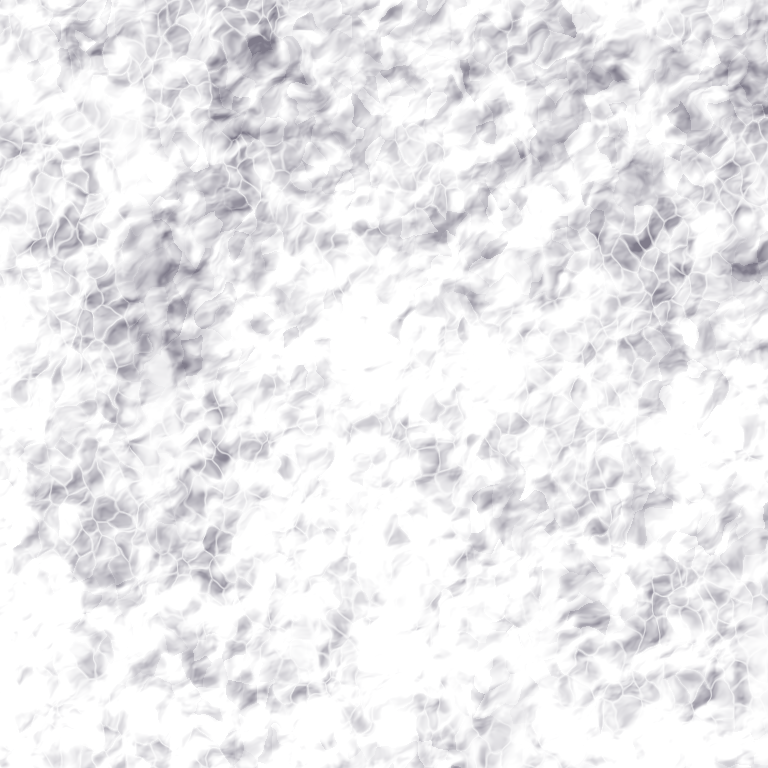
Reproduce this texture procedurally as a Shadertoy shader.

```glsl
#define PATCH_SCALE 4.0
#define CLUMP_SCALE 13.0
#define GRAIN_SCALE 52.0
#define FLAKE_SCALE 42.0
#define PATCH_WEIGHT 1.1
#define CLUMP_WEIGHT 0.85
#define GRAIN_WEIGHT 1.3
#define FLAKE_WEIGHT 0.3
#define SPREAD 0.255
#define COVERAGE 0.1
#define SLANT 0.62
#define INK_TINT vec3(1.0, 1.03, 0.91)

float hash(vec2 p) {
    return fract(sin(dot(p, vec2(127.1, 311.7))) * 43758.5453);
}

vec2 hash2(vec2 p) {
    return vec2(hash(p), hash(p + 57.3));
}

mat2 rotation(float angle) {
    float c = cos(angle), s = sin(angle);
    return mat2(c, -s, s, c);
}

float noise(vec2 p) {
    vec2 cell = floor(p), f = fract(p);
    f = f * f * (3.0 - 2.0 * f);
    float low = mix(hash(cell), hash(cell + vec2(1, 0)), f.x);
    float high = mix(hash(cell + vec2(0, 1)), hash(cell + vec2(1, 1)), f.x);
    return mix(low, high, f.y);
}

// Layered noise in 0..1
float fbm(vec2 p, int octaves) {
    float sum = 0.0, total = 0.0, amplitude = 0.5;
    for (int i = 0; i < octaves; i++) {
        sum += amplitude * noise(p);
        total += amplitude;
        p = p * 2.03 + 17.4;
        amplitude *= 0.5;
    }
    return sum / total;
}

// x: gap to the neighbouring flake, y: random level of the flake
vec2 flakes(vec2 p) {
    vec2 cell = floor(p);
    float nearest = 9.0, second = 9.0, level = 0.0;
    for (int y = -1; y <= 1; y++) {
        for (int x = -1; x <= 1; x++) {
            vec2 id = cell + vec2(x, y);
            float d = length(id + hash2(id) - p);
            if (d < nearest) {
                second = nearest;
                nearest = d;
                level = hash(id + 91.7);
            } else {
                second = min(second, d);
            }
        }
    }
    return vec2(second - nearest, level);
}

// Thin pale streaks that run nearly upright
float streaks(vec2 p) {
    p.x += 0.12 * p.y;
    float ridge = abs(noise(p * vec2(11.0, 1.6) + 31.0) - 0.5);
    float line = 1.0 - smoothstep(0.0, 0.05, ridge);
    return line * smoothstep(0.4, 0.65, noise(p * 4.0 + 8.0));
}

void mainImage(out vec4 fragColor, in vec2 fragCoord) {
    vec2 uv = fragCoord / iResolution.y;

    // Ragged distortion of the surface
    vec2 warp = vec2(fbm(uv * 24.0, 3), fbm(uv * 24.0 + 40.0, 3)) - 0.5;
    vec2 p = uv + 0.03 * warp;
    vec2 slanted = rotation(SLANT) * p;

    // Broad patches, clumps and fine slanted grain
    float patches = fbm(rotation(0.3) * p * vec2(PATCH_SCALE, PATCH_SCALE * 0.85) + 3.7, 4);
    float clumps = fbm(slanted * CLUMP_SCALE * vec2(0.85, 1.2) + 12.0, 4);
    float grain = fbm(slanted * GRAIN_SCALE * vec2(0.8, 1.3) + 5.0, 3);
    vec2 flake = flakes(p * FLAKE_SCALE * vec2(1.15, 0.85));

    float stain = PATCH_WEIGHT * (patches - 0.5)
                + CLUMP_WEIGHT * (clumps - 0.5)
                + GRAIN_WEIGHT * (grain - 0.5)
                + FLAKE_WEIGHT * (flake.y - 0.5);
    float z = stain / SPREAD + COVERAGE;

    // Tone curve: bare white ground, few dark spots
    float ink = max(0.055 + 0.095 * z + 0.015 * z * z, 0.0) * step(-3.0, z);

    // Pale cracks between flakes, and streaks
    float crack = 1.0 - smoothstep(0.0, 0.2, flake.x);
    float cracked = smoothstep(0.35, 0.6, noise(p * 9.0 + 60.0));
    ink *= 1.0 - 0.6 * crack * cracked;
    ink *= 1.0 - 0.7 * streaks(uv + 0.012 * warp);

    fragColor = vec4(1.0 - min(ink, 0.5) * INK_TINT, 1.0);
}
```
